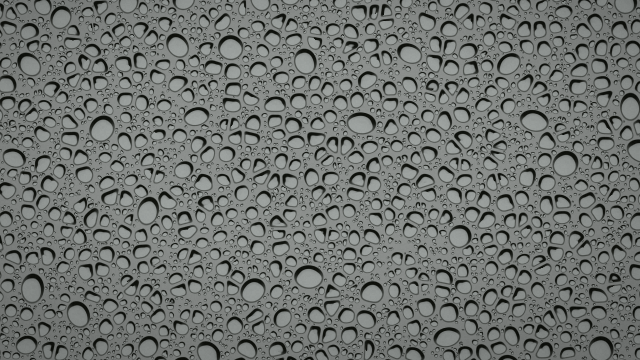
Give the GLSL for this texture, as a WebGL 2 fragment shader.

```glsl
#version 300 es
precision highp float;
// Crowded water drops on grey glass, each with a dark crescent along its upper rim.

#define LARGE_SPACING 0.150
#define MEDIUM_SPACING 0.053
#define SMALL_SPACING 0.026
#define TINY_SPACING 0.0145
#define JITTER 0.80
#define GAP 0.07
#define STRETCH 0.20
#define RIM_TILT 1.5
#define VIGNETTE 0.24
#define GLASS_COLOR vec3(0.548, 0.562, 0.552)
#define DROP_COLOR vec3(0.606, 0.626, 0.616)
#define RIM_COLOR vec3(0.055, 0.065, 0.045)

uniform vec2 u_resolution;
out vec4 fragColor;

struct Cell { vec2 id; vec2 center; float edge; float spacing; float salt; };
struct Drop { float dist; vec2 dir; float radius; float tilt; };

// Integer hash: three values in 0..1 for a lattice cell
vec3 hash3(vec2 cell, float salt) {
    uvec3 v = uvec3(ivec3(vec3(cell, salt) + 512.0));
    v = v * 1664525u + 1013904223u;
    v.x += v.y * v.z; v.y += v.z * v.x; v.z += v.x * v.y;
    v ^= v >> 16u;
    v.x += v.y * v.z; v.y += v.z * v.x; v.z += v.x * v.y;
    return vec3(v & 0xffffu) / 65535.0;
}

float smoothMin(float a, float b, float k) {
    float h = max(k - abs(a - b), 0.0) / k;
    return min(a, b) - 0.25 * h * h * k;
}

float smoothMax(float a, float b, float k) { return -smoothMin(-a, -b, k); }

vec2 cellPoint(vec2 id, float salt) {
    return id + 0.5 + JITTER * (hash3(id, salt).xy - 0.5);
}

// Nearest scattered centre and the rounded distance to its cell border
Cell findCell(vec2 p, float spacing, float salt) {
    vec2 g = p / spacing, base = floor(g), id = base, center = base;
    float best = 1e3;
    for (int k = 0; k < 9; k++) {
        vec2 other = base + vec2(k % 3 - 1, k / 3 - 1);
        vec2 c = cellPoint(other, salt);
        float d = dot(c - g, c - g);
        if (d < best) { best = d; id = other; center = c; }
    }
    float edge = 1.0;
    for (int k = 0; k < 9; k++) {
        if (k == 4) continue;
        vec2 c = cellPoint(id + vec2(k % 3 - 1, k / 3 - 1), salt);
        edge = smoothMin(edge, dot(0.5 * (c + center) - g, normalize(c - center)), 0.14);
    }
    return Cell(id, center * spacing, edge * spacing, spacing, salt);
}

// Adds one drop in the room that the larger drops leave free
Drop grow(Drop larger, float room, Cell cell, vec2 p, vec2 sizeRange, float chance) {
    vec3 look = hash3(cell.id, cell.salt + 40.0);
    float size = hash3(cell.id, cell.salt).z;
    float gap = GAP * cell.spacing;
    float radius = cell.spacing * mix(sizeRange.x, sizeRange.y, size);
    radius = min(radius, room - gap);
    if (look.x > chance || radius < 0.15 * cell.spacing) return larger;

    float angle = 6.2832 * look.y, s = sin(angle), c = cos(angle);
    mat2 turn = mat2(c, -s, s, c);
    float aspect = 1.0 + STRETCH * look.z;
    vec2 q = turn * (p - cell.center) * vec2(1.0 / aspect, aspect);
    float d = length(q) - radius;
    d = smoothMax(d, gap - cell.edge, 0.25 * radius);
    d = smoothMax(d, gap - larger.dist, 0.15 * radius);
    if (d > larger.dist) return larger;
    vec2 dir = (q * vec2(1.0 / aspect, aspect)) * turn;
    return Drop(d, dir / max(length(dir), 1e-5), radius, fract(look.x * 7.3 + size) - 0.5);
}

// Layers from large to tiny
Drop largeDrops(vec2 p) {
    Drop none = Drop(1.0, vec2(0.0, 1.0), 1.0, 0.0);
    return grow(none, 1.0, findCell(p, LARGE_SPACING, 1.0), p, vec2(0.16, 0.25), 0.42);
}

Drop mediumDrops(vec2 p) {
    Cell c = findCell(p, MEDIUM_SPACING, 2.0);
    return grow(largeDrops(p), largeDrops(c.center).dist, c, p, vec2(0.29, 0.53), 0.96);
}

Drop smallDrops(vec2 p) {
    Cell c = findCell(p, SMALL_SPACING, 3.0);
    return grow(mediumDrops(p), mediumDrops(c.center).dist, c, p, vec2(0.24, 0.46), 0.94);
}

Drop tinyDrops(vec2 p) {
    Cell c = findCell(p, TINY_SPACING, 4.0);
    return grow(smallDrops(p), smallDrops(c.center).dist, c, p, vec2(0.20, 0.38), 0.85);
}

void main() {
    vec2 uv = gl_FragCoord.xy / u_resolution;
    vec2 p = gl_FragCoord.xy / u_resolution.y;
    float soft = 0.5 / u_resolution.y + 0.0007;
    Drop drop = tinyDrops(p);
    float depth = -drop.dist;

    // Rim: broad and dark on top, thin and pale below
    float tilt = RIM_TILT * drop.tilt;
    float facing = dot(drop.dir, vec2(sin(tilt), cos(tilt)));
    float upper = smoothstep(-0.45, 0.85, facing);
    float width = drop.radius * mix(0.10, 0.29, upper) + 0.0006;
    float inside = smoothstep(-soft, soft, depth);
    float rim = inside * (1.0 - smoothstep(width - soft, width + soft, depth));
    rim *= mix(0.55, 1.0, upper);

    // Body: soft shade under the crescent, lighter toward the foot
    float shade = upper * (1.0 - smoothstep(width, width + 0.3 * drop.radius, depth));
    vec3 body = DROP_COLOR * (1.0 - 0.10 * shade - 0.015 * facing);
    vec3 color = mix(GLASS_COLOR, body, inside);
    color = mix(color, RIM_COLOR, rim);

    // Darkened corners and faint grain
    float corner = length((uv - vec2(0.48, 0.58)) * vec2(1.0, 0.95));
    color *= 1.0 - VIGNETTE * smoothstep(0.22, 0.78, corner);
    color += 0.014 * (hash3(floor(p * 288.0), 9.0).x - 0.5);
    fragColor = vec4(color, 1.0);
}
```
